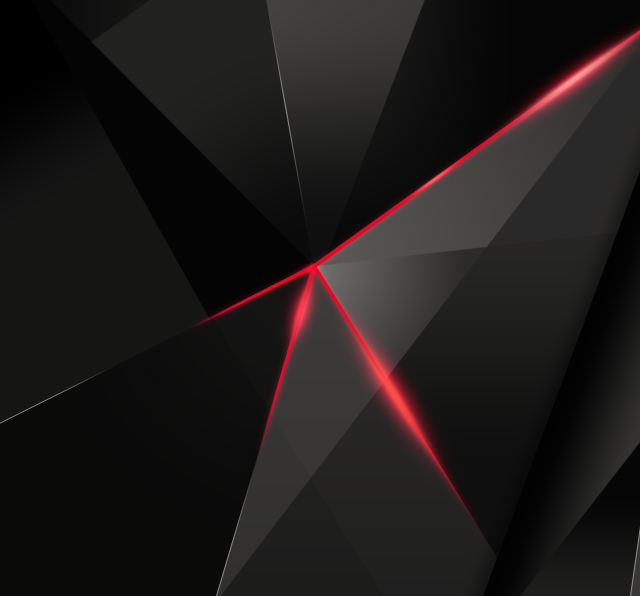
This background is drawn by a WebGL 2 fragment shader. Its source:

```glsl
#version 300 es
precision highp float;
// Dark folded facets meeting at one hub, with glowing red seams between them.
// Half-plane masks shade each facet in grey; tapered beams with gaussian
// hot spots then light the seams, and faint hairlines finish their far ends.
uniform vec2 u_resolution;
out vec4 fragColor;

const vec2 HUB = vec2(0.528, 0.553);
const vec2 NE = vec2(1.076, 0.947);
const vec2 N = vec2(0.448, 1.0);
const vec2 W = vec2(0.0, 0.290);
const vec2 SW = vec2(0.364, 0.0);
const vec2 SE = vec2(0.833, 0.069);
const vec3 RED = vec3(0.88, 0.04, 0.16);

// Position relative to the line a-b: x along it, y to its left.
vec2 lane(vec2 p, vec2 a, vec2 b) {
  vec2 d = normalize(b - a), q = p - a;
  return vec2(dot(q, d), d.x * q.y - d.y * q.x);
}

// Smooth mask, 1 on the left of the line a-b.
float cut(vec2 p, vec2 a, vec2 b) {
  float aa = 0.9 / u_resolution.y;
  return smoothstep(-aa, aa, lane(p, a, b).y);
}

// Wedge at the hub, counterclockwise from a to b.
float wedge(vec2 p, vec2 a, vec2 b) {
  return cut(p, HUB, a) * (1.0 - cut(p, HUB, b));
}

float bell(float x, float spread) {
  return exp(-x * x / (spread * spread));
}

// Thin stroke around offset d with the given half width.
float stroke(float d, float halfWidth) {
  float aa = 1.0 / u_resolution.y;
  return clamp((halfWidth - abs(d)) / aa + 0.5, 0.0, 1.0);
}

// Red seam fading at reach, with a hot spot of given place, spread and width.
vec3 beam(vec3 col, vec2 q, float reach, float spot, float spread, float width, vec3 hot) {
  float ahead = smoothstep(-0.004, 0.002, q.x);
  float fade = ahead * (1.0 - smoothstep(reach * 0.55, reach, q.x));
  float heat = bell(q.x - spot, spread) * ahead;
  float taper = mix(0.0036, 0.0012, clamp(q.x / reach, 0.0, 1.0));
  col += RED * heat * bell(q.y, width) * 0.75;
  col += RED * fade * bell(q.y, 0.007) * 0.22;
  col = mix(col, RED, stroke(q.y, taper) * fade);
  return mix(col, hot, heat * bell(q.y, width * 0.36) * 0.85);
}

float facets(vec2 p) {
  float r = distance(p, HUB);
  float diagonal = cut(p, vec2(1.076, 0.923), vec2(0.371, 0.0));
  float fold = cut(p, vec2(0.361, 0.461), vec2(0.644, 0.0));

  // Upper left: matte plane, black shard and slate plane
  float left = 0.083 * smoothstep(0.0, 0.25, p.x * 0.6 + 0.85 - p.y);
  left = mix(left, 0.015, cut(p, vec2(0.053, 1.0), vec2(0.350, 0.469)));
  float slate = 0.04 + 0.09 * smoothstep(0.04, 0.38, r);
  float flap = cut(p, vec2(0.154, 0.930), vec2(0.252, 1.0));
  slate = mix(slate, 0.04 + 0.3 * max(p.x - 0.08, 0.0), flap);
  left = mix(left, slate, cut(p, vec2(0.084, 1.0), HUB));

  // Top: sheen falling off to black on the right
  float sheen = 0.06 + 0.21 * smoothstep(0.6, 1.0, p.y) * (1.25 - p.x * 0.62);
  float dusk = 0.02 + 0.11 * (1.0 - smoothstep(0.55, 0.88, p.x)) * smoothstep(0.5, 1.0, p.y);
  float top = mix(sheen, dusk, cut(p, vec2(0.714, 1.0), vec2(0.574, 0.636)));

  // Right: brightest at the hub, split by a level crease and the diagonal
  float above = cut(p, HUB, vec2(1.076, 0.615));
  float right = mix(max(0.45 - 1.1 * r, 0.17), 0.36 - 0.28 * r, above);
  float shade = mix(0.06, 0.15, smoothstep(0.2, 0.62, p.y)) + 0.015 * above;
  right = mix(right, shade, diagonal);

  // Bottom planes
  float bottom = mix(0.19 + 0.06 * p.y, 0.11 + 0.09 * p.y, diagonal);
  bottom += 0.013 * fold;
  float floorLeft = 0.038 + 0.03 * (1.0 - smoothstep(0.1, 0.5, r)) + 0.01 * fold;

  float lum = wedge(p, N, W) * left + wedge(p, NE, N) * top + wedge(p, SE, NE) * right
    + wedge(p, SW, SE) * bottom + wedge(p, W, SW) * floorLeft;

  // Lower right: curved-looking black strip and corner pieces
  vec2 q = lane(p, vec2(1.076, 0.713), vec2(0.812, 0.0));
  lum *= 1.0 - 0.35 * bell(min(q.y, 0.0), 0.02);
  lum = mix(lum, 0.008 + 0.2 * smoothstep(0.01, 0.17, q.y), cut(p, vec2(1.076, 0.713), vec2(0.812, 0.0)));
  float wedgeLum = 0.025 + 0.09 * (1.0 - smoothstep(0.0, 0.17, p.y));
  lum = mix(lum, wedgeLum, cut(p, vec2(1.076, 0.258), vec2(0.875, 0.0)));
  return mix(lum, 0.22, cut(p, vec2(1.076, 0.111), vec2(1.060, 0.0)));
}

void main() {
  vec2 p = gl_FragCoord.xy / u_resolution * vec2(1.076, 1.0);
  vec3 col = facets(p) * vec3(1.0, 0.985, 0.965);
  vec2 ne = lane(p, HUB, NE), se = lane(p, HUB, SE), sw = lane(p, HUB, SW);
  vec2 w = lane(p, HUB, W), n = lane(p, HUB, N);

  // Pale hairlines
  float hair = stroke(n.y, 0.0009) * bell(n.x - 0.27, 0.12);
  hair += stroke(w.y, 0.0008) * smoothstep(0.36, 0.5, w.x);
  hair += stroke(sw.y, 0.0009) * smoothstep(0.32, 0.5, sw.x);
  hair += stroke(lane(p, vec2(1.076, 0.111), vec2(1.060, 0.0)).y, 0.0009);
  col = mix(col, vec3(0.68, 0.67, 0.64), clamp(hair, 0.0, 1.0) * 0.75);

  // Glowing seams
  col = beam(col, w, 0.25, 0.0, 0.03, 0.006, RED);
  col = beam(col, sw, 0.36, 0.078, 0.042, 0.016, vec3(1.0, 0.30, 0.36));
  col = beam(col, se, 0.56, 0.25, 0.095, 0.021, vec3(1.0, 0.36, 0.30));
  col = beam(col, ne, 1.2, 0.541, 0.095, 0.017, vec3(1.0, 0.72, 0.68));
  col += vec3(0.25, 0.35, 0.25) * bell(ne.x - 0.25, 0.035) * bell(ne.y, 0.003);
  fragColor = vec4(clamp(col, 0.0, 1.0), 1.0);
}
```
